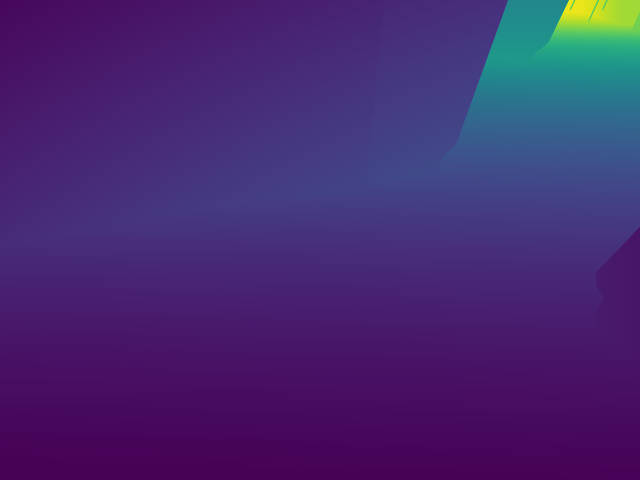
This texture map is drawn by a WebGL 1 fragment shader. Its source:

```glsl
precision highp float;
// Depth map of a corridor-like street: ground, side walls and a far opening, in a violet-to-yellow ramp.
uniform vec2 u_resolution;

// Polynomial colour ramp: violet, blue, teal, green, yellow
vec3 depthRamp(float t) {
  vec3 c0 = vec3(0.2777, 0.0054, 0.3341);
  vec3 c1 = vec3(0.1051, 1.4046, 1.3846);
  vec3 c2 = vec3(-0.3309, 0.2148, 0.0951);
  vec3 c3 = vec3(-4.6342, -5.7991, -19.3324);
  vec3 c4 = vec3(6.2283, 14.1799, 56.6906);
  vec3 c5 = vec3(4.7764, -13.7451, -65.3530);
  vec3 c6 = vec3(-5.4355, 4.6459, 26.3124);
  return c0 + t * (c1 + t * (c2 + t * (c3 + t * (c4 + t * (c5 + t * c6)))));
}

float hash(vec2 cell) {
  return fract(sin(dot(cell, vec2(127.1, 311.7))) * 4375.85);
}

float valueNoise(vec2 p) {
  vec2 i = floor(p);
  vec2 f = fract(p);
  f = f * f * (3.0 - 2.0 * f);
  float low = mix(hash(i), hash(i + vec2(1.0, 0.0)), f.x);
  float high = mix(hash(i + vec2(0.0, 1.0)), hash(i + vec2(1.0, 1.0)), f.x);
  return mix(low, high, f.y);
}

// 1 to the left of an edge, 0 to the right, softened over one pixel
float leftOf(float edge, float x, float pixel) {
  return 1.0 - smoothstep(-0.5 * pixel, 0.5 * pixel, x - edge);
}

// Perspective falloff of the slightly tilted ground; drop is measured from the top
float groundDepth(float x, float drop) {
  float tilted = drop - 0.04 * (x - 0.5);
  float farBoost = 0.08 * (1.0 - smoothstep(0.04, 0.1, drop));
  float depth = 0.2302 / (tilted + 0.2026) - 0.192 + farBoost;
  float limit = mix(0.97, 0.86, smoothstep(0.9, 0.98, x));
  return clamp(depth, 0.0, limit);
}

float sideWallDepth(float x, float drop, float pixel) {
  float panel = 1.0 - leftOf(0.6 - 0.0716 * drop, x, pixel);
  return 0.015 + 0.138 * x + 0.202 * drop + 0.133 * x * drop + 0.008 * panel;
}

// Right border of a leaning wall, with a small step at its foot
float wallEdge(float top, float lean, float footStart, float footEnd, float drop) {
  return top - lean * drop - 0.0135 * smoothstep(footStart, footEnd, drop);
}

// Thin slanted gaps in the bright opening
float slits(float x, float drop, float pixel) {
  float along = x + 0.3375 * drop;
  float mask = 0.0;
  for (int i = 0; i < 3; i++) {
    float k = float(i);
    float center = 0.898 + 0.037 * pow(k, 0.45);
    float span = 0.056 - 0.03 * abs(k - 1.0);
    float width = 0.0017 * (1.0 - smoothstep(0.6 * span, span, drop));
    float line = 1.0 - smoothstep(width - pixel, width + 0.3 * pixel, abs(along - center));
    mask = max(mask, line * step(drop, span));
  }
  return mask;
}

void main() {
  vec2 uv = gl_FragCoord.xy / u_resolution;
  float pixel = 1.0 / u_resolution.x;
  float x = uv.x;
  float drop = 1.0 - uv.y;

  // Ground with faint horizontal streaks
  float ground = groundDepth(x, drop);
  float streaks = valueNoise(vec2(x * 5.0, drop * 65.0 - x * 3.0)) - 0.5;
  float depth = ground + 0.004 * streaks * smoothstep(0.38, 0.5, drop);

  // Bright far opening: gaps and a greener right corner
  depth = mix(depth, min(depth, 0.74), slits(x, drop, pixel));
  float corner = (1.0 - leftOf(1.008, x + 0.3375 * drop, pixel)) * step(drop, 0.075);
  depth = mix(depth, min(depth, 0.79), corner);

  // Distant wall
  float farEdge = wallEdge(0.889, 0.36, 0.085, 0.115, drop);
  float farWall = min(depth, 0.455 + 0.634 * drop);
  depth = mix(depth, farWall, leftOf(farEdge, x, pixel));

  // Long near wall on the left
  float nearEdge = wallEdge(0.794, 0.27, 0.295, 0.33, drop);
  float nearWall = min(depth, sideWallDepth(x, drop, pixel));
  depth = mix(depth, nearWall, leftOf(nearEdge, x, pixel));

  // Close object at the right border
  float notch = (drop - 0.6215) / 0.017;
  float objectEdge = max(0.931, 0.9375 + 0.72 * (0.559 - drop)) + 0.012 * exp(-notch * notch);
  float object = min(depth, 0.072 - 0.25 * (x - 0.931));
  depth = mix(object, depth, leftOf(objectEdge, x, pixel));

  gl_FragColor = vec4(clamp(depthRamp(clamp(depth, 0.0, 1.0)), 0.0, 1.0), 1.0);
}
```
